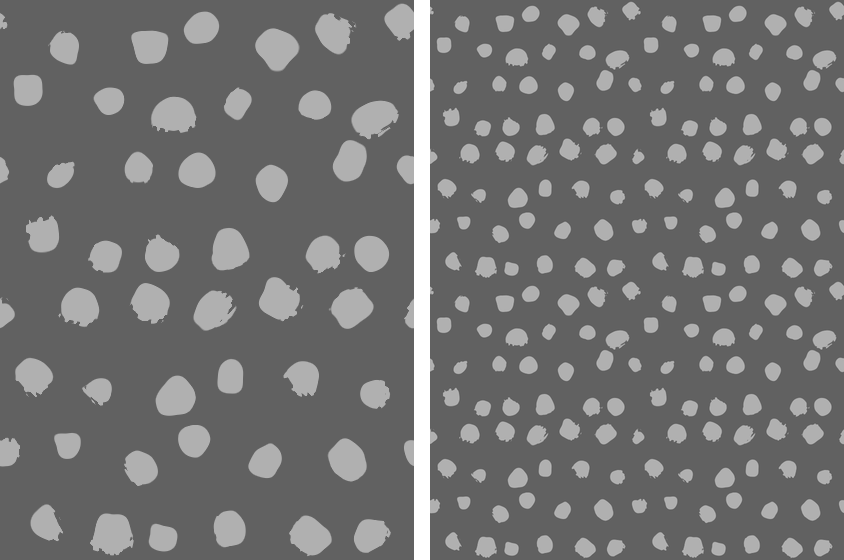
Left, the tile; right, the same tile 2 across and 2 down.
Give the GLSL for this pattern, as a WebGL 1 fragment shader.

```glsl
precision highp float;
// Scattered brush dabs: light grey rounded blots on a dark grey ground.
// Each cell of a staggered, wrapping grid holds one jittered superellipse,
// turned, tapered and bent by noise, with a dry ragged edge on one side.

uniform vec2 u_resolution;

#define GRID vec2(6.0, 8.0)             // columns and rows (rows even, so the stagger wraps)
#define JITTER vec2(0.38, 0.42)         // scatter range of the centres, in cells
#define RADIUS vec2(0.155, 0.272)       // smallest and largest dab, in row heights
#define STRETCH vec2(0.82, 1.32)        // length to width of a dab
#define SQUARENESS vec2(1.75, 3.3)      // superellipse exponent, leaf to box
#define TURN 2.0                        // range of rotation, in radians
#define WOBBLE 0.055                    // broad bending of the outline
#define RAGGED 0.06                     // depth of the dry-brush nicks
#define GROUND vec3(0.38)
#define PAINT vec3(0.69)

float hash(vec2 p) {
  return fract(sin(dot(p, vec2(127.1, 311.7))) * 43758.5453);
}

vec2 hash2(vec2 p) {
  return vec2(hash(p), hash(p + vec2(37.3, 17.9)));
}

float noise(vec2 p) {
  vec2 i = floor(p);
  vec2 f = fract(p);
  f = f * f * (3.0 - 2.0 * f);
  return mix(mix(hash(i), hash(i + vec2(1.0, 0.0)), f.x),
             mix(hash(i + vec2(0.0, 1.0)), hash(i + vec2(1.0, 1.0)), f.x), f.y);
}

vec2 rotate(vec2 p, float angle) {
  float c = cos(angle), s = sin(angle);
  return vec2(c * p.x - s * p.y, s * p.x + c * p.y);
}

// Approximate signed distance to the dab that belongs to cell "id"
float dabDistance(vec2 p, vec2 id) {
  vec2 size = hash2(id + 11.3);
  vec2 form = hash2(id + 23.7);
  vec2 wear = hash2(id + 41.9);
  vec2 seed = floor(hash2(id + 59.1) * 90.0);

  // Turned and tapered superellipse
  vec2 q = rotate(p, (form.x - 0.5) * TURN);
  float radius = mix(RADIUS.x, RADIUS.y, sqrt(size.x));
  float stretch = sqrt(mix(STRETCH.x, STRETCH.y, size.y));
  vec2 halfSize = radius * vec2(1.0 / stretch, stretch);
  vec2 e = abs(q) / halfSize;
  e.x *= 1.0 + (seed.x / 90.0 - 0.5) * 0.5 * q.y / halfSize.y;
  float power = mix(SQUARENESS.x, SQUARENESS.y, form.y);
  e = pow(max(e, vec2(0.0001)), vec2(power));
  float d = (pow(e.x + e.y, 1.0 / power) - 1.0) * min(halfSize.x, halfSize.y);

  // Broad bends all around
  d += WOBBLE * (noise(q * 5.5 + seed) - 0.5);

  // Streaky nicks on one side of the worn dabs
  vec2 side = rotate(vec2(1.0, 0.0), wear.x * 6.2832);
  float worn = smoothstep(0.25, 0.8, wear.y) * smoothstep(0.02, 0.15, dot(q, side));
  float bristle = smoothstep(0.3, 0.7, noise(q * vec2(24.0, 13.0) + seed.yx));
  return d + RAGGED * worn * (bristle - 0.45);
}

void main() {
  vec2 g = gl_FragCoord.xy / u_resolution * GRID;
  vec2 cellToRow = vec2(GRID.y / GRID.x * u_resolution.x / u_resolution.y, 1.0);

  // Nearest dab among the neighbouring cells
  float d = 1.0;
  for (int j = -1; j <= 1; j++) {
    float row = floor(g.y) + float(j);
    float shift = 0.5 * mod(row, 2.0);
    for (int i = -1; i <= 1; i++) {
      vec2 cell = vec2(floor(g.x - shift) + float(i), row);
      vec2 id = mod(cell, GRID);
      vec2 centre = cell + vec2(shift, 0.0) + 0.5 + (hash2(id + 3.1) - 0.5) * JITTER;
      d = min(d, dabDistance((g - centre) * cellToRow, id));
    }
  }

  // Edge smoothed over one pixel
  float pixel = GRID.y / u_resolution.y;
  float cover = clamp(0.5 - d / pixel, 0.0, 1.0);
  gl_FragColor = vec4(mix(GROUND, PAINT, cover), 1.0);
}
```
